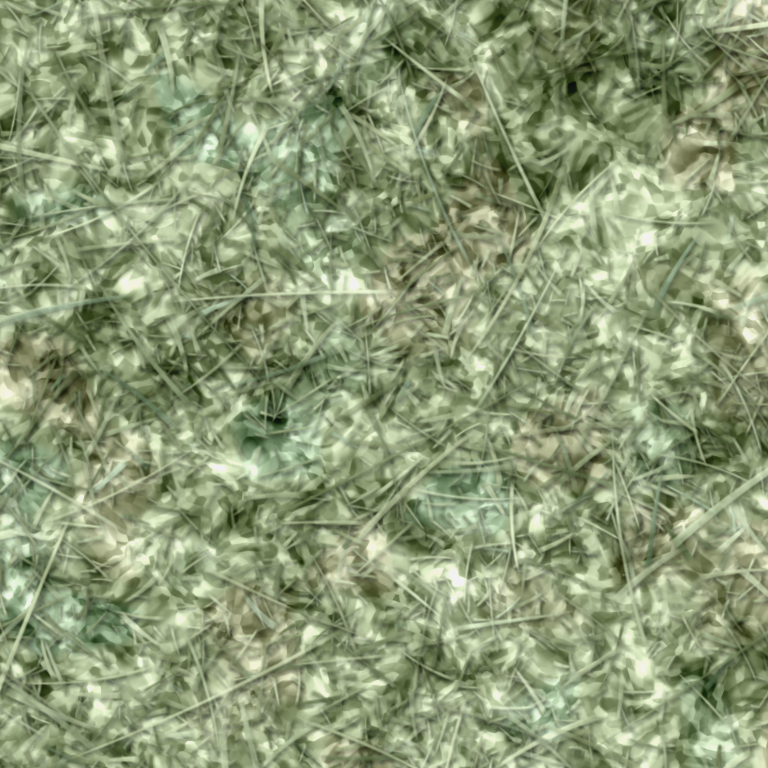
This texture is drawn by a three.js fragment shader. Its source:

```glsl
// Dry, matted grass over mottled soil, in pale olive greens.
// Soft cellular noise makes the ground; jittered grids of bent, tapered
// stems are laid over it, from short chaff up to long single straws.
varying vec2 vUv;

vec3 hash3(vec2 p) {
  vec3 q = fract(p.xyx * vec3(0.1031, 0.1030, 0.0973));
  q += dot(q, q.yxz + 33.33);
  return fract((q.xxy + q.yzz) * q.zyx);
}

// Cellular noise with softly blended cell values, centred on zero.
float patches(vec2 p) {
  vec2 cell = floor(p);
  float sum = 0.0, total = 0.0;
  for (int y = -1; y <= 1; y++) {
    for (int x = -1; x <= 1; x++) {
      vec2 id = cell + vec2(float(x), float(y));
      vec3 h = hash3(id + 57.0);
      vec2 d = id + h.xy - p;
      float weight = exp(-9.0 * dot(d, d));
      sum += weight * h.z;
      total += weight;
    }
  }
  return sum / total - 0.5;
}

// Broad thick and thin areas of grass, from layered sines.
float density(vec2 p) {
  return 0.5 + 0.22 * sin(9.0 * p.x + 3.0 * sin(5.0 * p.y + 1.0))
             + 0.22 * sin(11.0 * p.y - 4.0 * p.x + 2.0 * sin(8.0 * p.x));
}

vec3 olive(float tone) {
  return vec3(tone, tone + 0.06, tone - 0.10);
}

vec3 ground(vec2 p) {
  vec2 warped = p + 0.008 * sin(p.yx * 47.0 + 2.0 * sin(p * 31.0));
  float tone = 0.57;
  tone += 0.30 * patches(warped * 24.0 + 5.0);
  tone += 0.36 * patches(warped * 47.0 + 11.0);
  tone += 0.36 * patches(warped * vec2(84.0, 96.0) + 23.0);
  float stain = patches(p * 9.0 + 40.0);
  vec3 brown = vec3(0.03, -0.015, 0.0) * smoothstep(0.2, 0.4, stain);
  vec3 teal = vec3(-0.03, 0.01, 0.03) * smoothstep(0.27, 0.42, -stain);
  return olive(tone) + brown + teal;
}

// Lays one grid of stems over the colour; size runs 0 (chaff) to 1 (straw).
vec3 layStems(vec3 color, vec2 p, float cells, float size, float seed) {
  vec2 cell = floor(p * cells);
  for (int y = -1; y <= 1; y++) {
    for (int x = -1; x <= 1; x++) {
      vec2 id = cell + vec2(float(x), float(y));
      vec3 place = hash3(id + seed);
      vec3 look = hash3(id + seed + 131.0);
      vec3 form = hash3(id + seed + 277.0);
      vec2 center = (id + place.xy) / cells;
      float chance = mix(0.42, 0.6, size) + 0.6 * (density(center) - 0.5);
      if (form.z > chance) continue;

      // Position along and across the bent stem
      float angle = 6.2832 * place.z;
      vec2 along = vec2(cos(angle), sin(angle));
      vec2 normal = vec2(-along.y, along.x);
      vec2 d = p - center;
      float halfLength = mix(0.35, 0.85, form.x) / cells;
      float s = dot(d, along) / halfLength;
      float bend = 0.22 * (form.y - 0.5) * halfLength;
      float across = dot(d, normal) - bend * (s * s - 0.4);
      float width = mix(0.0012, 0.0034, look.y * look.y) * mix(0.9, 1.4, size);
      width *= 1.0 - 0.4 * s;
      float ends = 1.0 - smoothstep(0.6, 1.0, abs(s));

      // Soft shadow to the lower right
      float shift = dot(vec2(0.002, -0.003), normal);
      float shadow = 1.0 - smoothstep(0.0, width + 0.006, abs(across - shift));
      color *= 1.0 - 0.22 * shadow * ends;

      // Body, lit on the upper left side
      float body = 1.0 - smoothstep(width - 0.002, width + 0.002, abs(across));
      float tone = mix(0.37, 0.76, look.x) + 0.07 * size;
      tone += 0.05 * dot(normal, vec2(-0.6, 0.8)) * clamp(across / width, -1.0, 1.0);
      tone += 0.03 * sin(s * 9.0 + look.z * 40.0);
      vec3 stem = olive(tone) + vec3(0.02, 0.0, -0.015) * (look.z - 0.5);
      stem += vec3(-0.05, 0.0, 0.04) * step(0.97, look.z);
      color = mix(color, stem, body * ends * mix(0.5, 0.95, form.x));
    }
  }
  return color;
}

void main() {
  vec3 color = ground(vUv);
  float cells = 46.0;
  for (int i = 0; i < 13; i++) {
    float layer = float(i);
    color = layStems(color, vUv, cells, layer / 12.0, 19.0 + 37.0 * layer);
    cells *= 0.79;
  }
  // Broad light clearings and dark thickets, then fine mottling
  vec2 drift = vUv + 0.02 * sin(vUv.yx * 19.0 + 1.0);
  float broad = 0.13 * patches(drift * 5.0 + 3.0) + 0.17 * patches(drift * 11.0 + 90.0);
  broad += 0.17 * patches(drift * 20.0 + 33.0) - 0.07 * (density(vUv) - 0.5);
  color += broad + 0.02 + 0.10 * patches(vUv * 90.0 + 71.0);
  gl_FragColor = vec4(clamp(color, 0.06, 0.95), 1.0);
}
```
